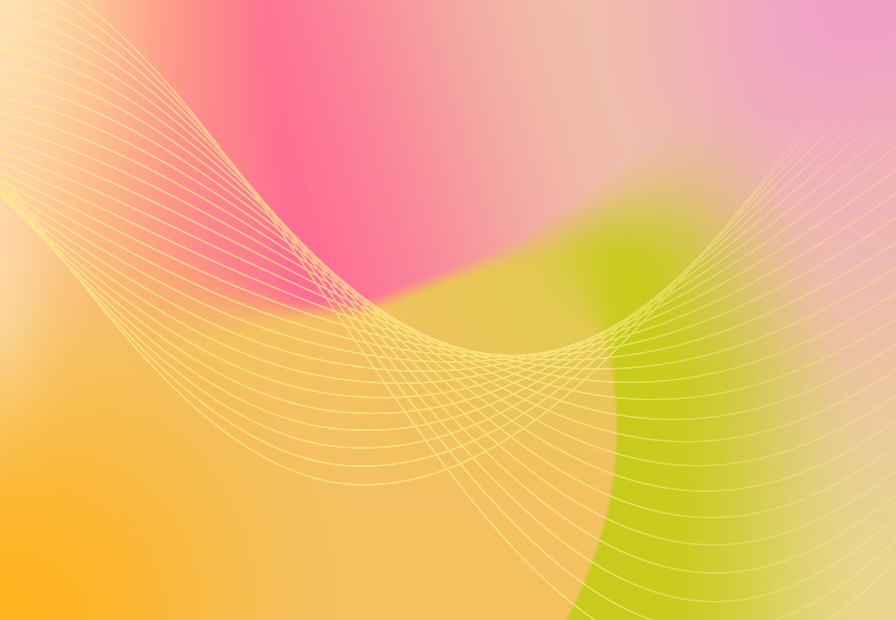
A Shadertoy shader for this background:

```glsl
// Soft citrus and pink gradient folds crossed by a twisting ribbon of fine wave lines.
// All lengths are in canvas heights, origin at the lower left.

const float LINE_STEPS = 24.0;
const float RIBBON_SHIFT = 0.395;

const vec3 ORANGE = vec3(1.00, 0.70, 0.12);
const vec3 SAND = vec3(0.955, 0.755, 0.38);
const vec3 GOLD = vec3(0.88, 0.79, 0.31);
const vec3 LIME = vec3(0.78, 0.80, 0.11);
const vec3 CREAM = vec3(1.00, 0.88, 0.70);
const vec3 PEACH = vec3(0.99, 0.69, 0.49);
const vec3 CORAL = vec3(0.99, 0.49, 0.55);
const vec3 HOT_PINK = vec3(1.00, 0.42, 0.57);
const vec3 BLUSH = vec3(0.94, 0.75, 0.66);
const vec3 ROSE = vec3(0.94, 0.70, 0.72);
const vec3 LILAC = vec3(0.94, 0.62, 0.79);
const vec3 STRAW = vec3(0.91, 0.84, 0.55);
const vec3 LINE_COLOR = vec3(1.00, 0.94, 0.56);

// Elliptical glow, 1 at its centre
float glow(vec2 p, vec2 center, vec2 radius) {
    vec2 d = (p - center) / radius;
    return exp(-dot(d, d));
}

// Blurred step centred on zero
float softEdge(float d, float width) {
    return smoothstep(-width, width, d);
}

// Pale column at the right, straw below and rose above
vec3 sideColor(float y) {
    return mix(STRAW, ROSE, smoothstep(0.0, 0.8, y));
}

// Orange field with a curved lime fold
vec3 lowerField(vec2 p) {
    vec3 color = mix(ORANGE, SAND, smoothstep(0.0, 0.6, length(p)));
    float goldMix = smoothstep(0.5, 0.95, p.x) * smoothstep(0.15, 0.55, p.y);
    color = mix(color, GOLD, goldMix);

    float foldX = 0.995 - 0.85 * (p.y - 0.31) * (p.y - 0.31);
    float foldBlur = mix(0.004, 0.1, smoothstep(0.38, 0.64, p.y));
    float limeFade = smoothstep(1.05, 1.42, p.x + 0.35 * max(p.y - 0.4, 0.0));
    vec3 lime = mix(LIME, sideColor(p.y), limeFade);
    return mix(color, lime, softEdge(p.x - foldX, foldBlur));
}

// Peach to pink fold, fading to blush and lilac
vec3 upperField(vec2 p) {
    vec3 left = mix(PEACH, CORAL, smoothstep(0.08, 0.43, p.x));
    float fade = smoothstep(-0.05, 0.62, p.x - 0.45 + 0.3 * (p.y - 0.65));
    vec3 right = mix(HOT_PINK, BLUSH, fade);
    right = mix(right, sideColor(p.y), smoothstep(1.05, 1.4, p.x));
    float corner = distance(p, vec2(1.44, 1.0));
    right = mix(right, LILAC, 0.9 * (1.0 - smoothstep(0.0, 0.6, corner)));
    float foldX = 0.445 - 0.1 * (p.y - 0.6);
    return mix(left, right, softEdge(p.x - foldX, 0.04));
}

vec3 background(vec2 p) {
    float leftSide = 1.0 - smoothstep(0.1, 0.52, p.x);
    float boundary = 0.5 + 0.38 * max(p.x - 0.58, 0.0) + 0.06 * leftSide;
    float blur = 0.018 + 0.16 * leftSide + 0.17 * smoothstep(0.75, 1.3, p.x);
    vec3 color = mix(lowerField(p), upperField(p), softEdge(p.y - boundary, blur));
    color = mix(color, CREAM, glow(p, vec2(-0.02, 1.0), vec2(0.2, 0.42)));
    return mix(color, CREAM, 0.65 * glow(p, vec2(-0.01, 0.56), vec2(0.08, 0.2)));
}

// Height of a ribbon line: two waves blended while sliding sideways
float ribbonHeight(float x, float t) {
    float firstX = x + RIBBON_SHIFT * t - 0.586;
    float secondX = x + RIBBON_SHIFT * (t - 1.0) + 0.075;
    float frequency = firstX < 0.0 ? 2.5 : 2.234;
    float first = 0.218 + 0.564 * (1.0 - cos(frequency * firstX));
    float second = 1.075 - 0.57 * (1.0 - cos(2.571 * secondX));
    return mix(first, second, t);
}

// Combined coverage of all ribbon lines
float ribbonLines(vec2 p, float halfWidth, float pixel) {
    float gap = 1.0;
    for (float i = 0.0; i <= LINE_STEPS; i++) {
        float t = i / LINE_STEPS;
        float y = ribbonHeight(p.x, t);
        float slope = (ribbonHeight(p.x + 0.002, t) - y) / 0.002;
        gap = min(gap, abs(p.y - y) / sqrt(1.0 + slope * slope));
    }
    return 1.0 - smoothstep(halfWidth - 0.5 * pixel, halfWidth + 0.5 * pixel, gap);
}

void mainImage(out vec4 fragColor, in vec2 fragCoord) {
    vec2 p = fragCoord / iResolution.y;
    vec3 color = background(p);

    // Lines grow faint toward the right and the upper tips
    float strength = mix(0.65, 0.32, smoothstep(0.85, 1.25, p.x));
    strength *= 1.0 - smoothstep(0.68, 0.86, p.y) * smoothstep(0.9, 1.1, p.x);
    float lines = ribbonLines(p, 0.0013, 1.0 / iResolution.y);
    color = mix(color, LINE_COLOR, lines * strength);

    fragColor = vec4(color, 1.0);
}
```
